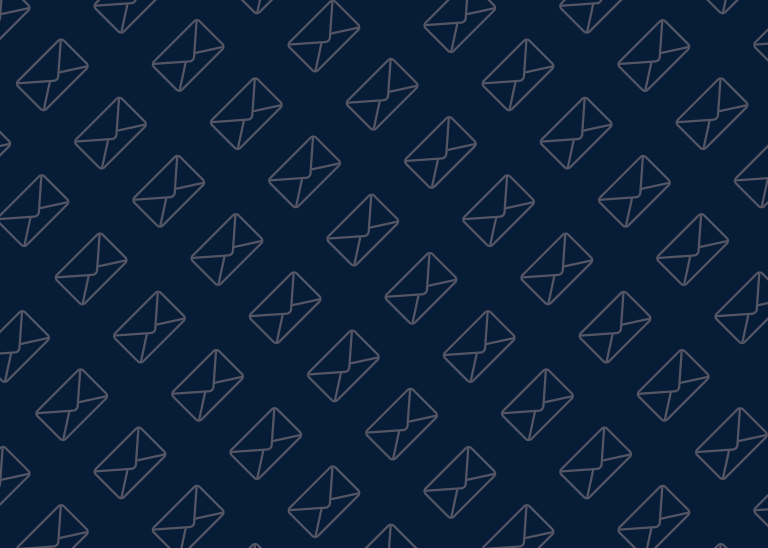
Write a Shadertoy shader that draws this pattern.

```glsl
float roundedBox(vec2 p, vec2 halfSize, float radius) {
    vec2 q = abs(p) - halfSize + radius;
    return length(max(q, 0.0)) + min(max(q.x, q.y), 0.0) - radius;
}

float segment(vec2 p, vec2 a, vec2 b) {
    vec2 ab = b - a;
    return length(p - a - ab * clamp(dot(p - a, ab) / dot(ab, ab), 0.0, 1.0));
}

// Distance to a V with a rounded tip, for p.x >= 0
float roundedFlap(vec2 p, float pivot, float radius) {
    vec2 q = p - vec2(0.0, pivot);
    vec2 along = normalize(vec2(1.0, -0.87));
    float side = dot(q, along) > 0.0 ? dot(q, vec2(-along.y, along.x)) : length(q);
    return abs(side - radius);
}

// Distance to the envelope's centre lines; +y points away from the flap hinge
float envelope(vec2 p) {
    p.x = abs(p.x);
    float body = roundedBox(p, vec2(0.0421, 0.0259), 0.0052);
    float flap = roundedFlap(p, 0.0018, 0.0065);
    float fold = segment(p, vec2(0.0078, 0.0036), vec2(0.0406, 0.0247));
    return min(abs(body), max(min(flap, fold), body));
}

void mainImage(out vec4 fragColor, in vec2 fragCoord) {
    // Rectangular lattice turned by 45 degrees, in canvas widths
    vec2 p = fragCoord / iResolution.x - vec2(0.0681, 0.6161);
    p = vec2(p.x + p.y, p.x - p.y) * sqrt(0.5);
    vec2 spacing = vec2(0.1429, 0.1072);
    vec2 cell = (fract(p / spacing + 0.5) - 0.5) * spacing;

    // Antialiased stroke
    float stroke = clamp(0.5 + (0.00147 - envelope(cell)) * iResolution.x, 0.0, 1.0);
    vec3 navy = vec3(0.025, 0.11, 0.215);
    vec3 grey = vec3(0.33, 0.335, 0.395);
    fragColor = vec4(mix(navy, grey, stroke), 1.0);
}
```
